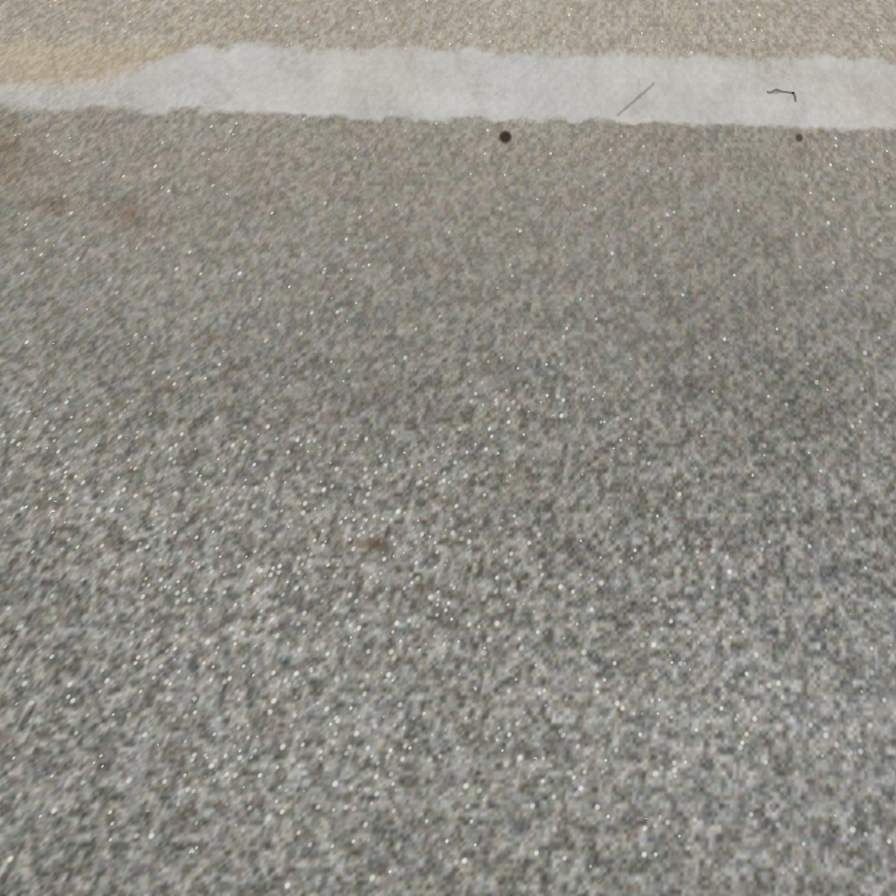
A WebGL 2 fragment shader for this texture:

```glsl
#version 300 es
precision highp float;
// Sunlit asphalt receding to a worn, pale painted line, with glinting grit in front.
uniform vec2 u_resolution;
out vec4 outColor;

float hash(vec2 p) {
    return fract(sin(dot(p, vec2(127.1, 311.7))) * 43758.5453);
}

float noise(vec2 p) {
    vec2 i = floor(p), f = fract(p);
    f = f * f * (3.0 - 2.0 * f);
    return mix(mix(hash(i), hash(i + vec2(1, 0)), f.x),
               mix(hash(i + vec2(0, 1)), hash(i + vec2(1, 1)), f.x), f.y);
}

float fbm(vec2 p) {
    float sum = 0.0, amp = 0.5;
    for (int i = 0; i < 4; i++) {
        sum += amp * noise(p);
        p = mat2(1.6, 1.2, -1.2, 1.6) * p + 7.3;
        amp *= 0.5;
    }
    return sum / 0.9375;
}

// Soft elliptical stain, 1 at its centre
float stain(vec2 p, vec2 centre, vec2 size) {
    vec2 d = (p - centre) / size;
    return exp(-dot(d, d));
}

// Scattered bright grains: xyz is tinted light, one candidate per cell
vec3 glints(vec2 q, float density) {
    vec3 light = vec3(0.0);
    vec2 cell = floor(q);
    for (int j = -1; j <= 1; j++)
    for (int i = -1; i <= 1; i++) {
        vec2 id = cell + vec2(i, j);
        float pick = hash(id + 3.7);
        vec2 d = q - id - vec2(hash(id + 11.3), hash(id + 29.1));
        d = vec2(d.x - 0.35 * d.y, d.y * 0.85 + 0.2 * d.x);
        float radius = mix(0.22, 0.48, hash(id + 41.9));
        float grain = 1.0 - smoothstep(radius * 0.25, radius, length(d));
        vec3 tint = mix(vec3(1.0, 0.95, 0.88), vec3(0.94, 0.98, 1.0), hash(id + 53.0));
        light = max(light, tint * grain * step(pick, density) * mix(0.4, 1.0, hash(id + 67.0)));
    }
    return light;
}

// Thin line segment with a soft edge
float crack(vec2 p, vec2 a, vec2 b) {
    vec2 ab = b - a;
    float t = clamp(dot(p - a, ab) / dot(ab, ab), 0.0, 1.0);
    return 1.0 - smoothstep(0.0005, 0.0025, length(p - a - ab * t));
}

void main() {
    vec2 uv = gl_FragCoord.xy / u_resolution;

    // Perspective grain space: cells shrink with distance
    float depth = 1.0 - 0.52 * uv.y;
    vec2 ground = vec2((uv.x - 0.5) / depth, -log(depth) / 0.52);
    vec2 slanted = vec2(ground.x - 0.25 * ground.y, ground.y * 0.85);
    float near = 1.0 - smoothstep(0.3, 0.8, uv.y);
    float patches = fbm(uv * vec2(5.0, 9.0));

    // Broad tone of the road
    vec3 road = mix(vec3(0.535, 0.53, 0.505), vec3(0.53, 0.52, 0.49), smoothstep(0.2, 0.6, uv.y));
    road = mix(road, vec3(0.585, 0.565, 0.525), smoothstep(0.58, 0.86, uv.y));
    road = mix(road, vec3(0.665, 0.637, 0.585), smoothstep(0.87, 0.95, uv.y));
    road += (patches - 0.5) * 0.07;
    road = mix(road, vec3(0.52, 0.52, 0.51), 0.5 * smoothstep(0.55, 1.0, uv.x) * near);
    road += 0.035 * stain(uv, vec2(0.85, 0.2), vec2(0.25, 0.12));

    // Fine aggregate with a slight colour variation
    float grain = 0.6 * noise(slanted * 125.0) + 0.4 * noise(slanted * 240.0 + 9.0) - 0.5;
    vec3 hue = vec3(noise(ground * 95.0 + 31.0), 0.5, noise(ground * 95.0 + 77.0)) - 0.5;
    road += grain * mix(0.22, 0.44, near) + hue * 0.045;

    // Bright grit, densest across the middle and left foreground
    float density = smoothstep(0.66, 0.46, uv.y) * mix(0.55, 1.0, smoothstep(0.0, 0.3, uv.y));
    density *= 1.0 - 0.75 * smoothstep(0.6, 0.95, uv.x + 0.25 * (0.4 - uv.y));
    density = 0.02 + 0.27 * density * smoothstep(0.2, 0.65, patches);
    vec3 light = glints(ground * 92.0, density);
    road = mix(road, vec3(0.93) * light / max(max(light.r, light.g), 0.01), 0.85 * light.g);

    // Dark patches and rusty stains
    float shade = stain(uv, vec2(0.9, 0.55), vec2(0.06, 0.035)) + stain(uv, vec2(0.77, 0.565), vec2(0.03, 0.01))
                + stain(uv, vec2(0.7, 0.316), vec2(0.025, 0.012)) + 0.6 * stain(uv, vec2(0.53, 0.16), vec2(0.13, 0.008));
    road -= 0.06 * shade;
    float rust = stain(uv, vec2(0.055, 0.772), vec2(0.022, 0.012)) + stain(uv, vec2(0.143, 0.762), vec2(0.022, 0.014))
               + stain(uv, vec2(0.01, 0.83), vec2(0.025, 0.04));
    road -= vec3(0.05, 0.075, 0.09) * rust;
    road = mix(road, vec3(0.4, 0.3, 0.25), 0.8 * stain(uv, vec2(0.419, 0.393), vec2(0.012, 0.007)));

    // Painted line: ragged edges, thinning to a sliver at the left
    float ragged = (fbm(uv * vec2(45.0, 60.0)) - 0.5) * 0.016;
    float bottom = 0.881 - 0.026 * uv.x + ragged;
    float rise = smoothstep(0.08, 0.25, uv.x);
    float top = mix(0.907, 0.952 - 0.02 * uv.x, rise) + ragged * 1.3;
    float paint = smoothstep(-0.004, 0.004, uv.y - bottom) * smoothstep(-0.006, 0.006, top - uv.y);
    paint *= mix(0.65, 1.0, rise) * mix(0.8, 1.0, smoothstep(0.25, 0.5, fbm(uv * 28.0)));
    float tan_ = smoothstep(0.25, 0.16, uv.x) * smoothstep(0.885, 0.91, uv.y) * smoothstep(0.965, 0.94, uv.y);
    road = mix(road, vec3(0.72, 0.665, 0.58) + grain * 0.15, 0.7 * tan_);
    vec3 paintColor = mix(vec3(0.75, 0.735, 0.705), vec3(0.755, 0.755, 0.75), noise(uv * vec2(7.0, 20.0)));
    paintColor += grain * 0.07 + (fbm(uv * 35.0) - 0.5) * 0.09;
    vec3 color = mix(road, paintColor, paint);

    // Cracks in the paint and small dark pebbles below it
    vec2 wobble = uv + (noise(uv * 120.0) - 0.5) * 0.006;
    float cracks = crack(wobble, vec2(0.858, 0.898), vec2(0.884, 0.895)) + crack(wobble, vec2(0.884, 0.895), vec2(0.886, 0.886))
                 + 0.5 * crack(wobble, vec2(0.688, 0.87), vec2(0.728, 0.905));
    color -= 0.25 * cracks;
    float pebble = smoothstep(0.009, 0.004, length(uv - vec2(0.564, 0.847)))
                 + 0.7 * smoothstep(0.006, 0.002, length(uv - vec2(0.892, 0.846)));
    color = mix(color, vec3(0.2, 0.16, 0.15), 0.9 * pebble);

    outColor = vec4(clamp(color, 0.0, 1.0), 1.0);
}
```
